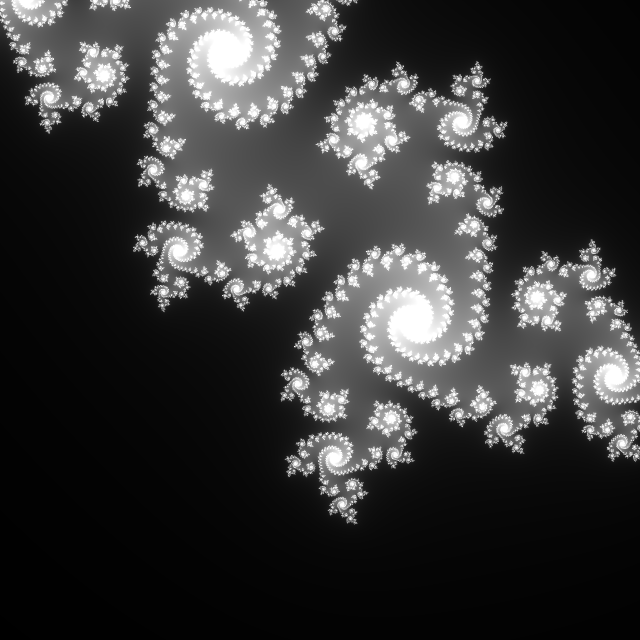
A Shadertoy shader for this background:

```glsl
// Draws a greyscale Julia set: glowing three-armed spirals and stars on black.

const vec2 JULIA_SEED = vec2(-0.2, 0.67);
const vec2 VIEW_CENTER = vec2(-0.001, -0.417);
const float VIEW_HEIGHT = 2.0;
const float WHITE_COUNT = 80.0;  // escape count shown as full white
const float BAILOUT = 16.0;
const int MAX_STEPS = 84;
const int SAMPLES = 2;           // samples per pixel side

vec2 complexSquare(vec2 z) {
    return vec2(z.x * z.x - z.y * z.y, 2.0 * z.x * z.y);
}

// Continuous number of steps until z leaves the circle of radius 2
float escapeCount(vec2 z, vec2 seed) {
    for (int i = 0; i < MAX_STEPS; i++) {
        float radiusSquared = dot(z, z);
        if (radiusSquared > BAILOUT * BAILOUT) {
            return float(i) - log2(0.5 * log2(radiusSquared));
        }
        z = complexSquare(z) + seed;
    }
    return float(MAX_STEPS);
}

// Maps a canvas position to the complex plane
vec2 toPlane(vec2 position, vec2 canvas) {
    return VIEW_CENTER + VIEW_HEIGHT * (position - 0.5 * canvas) / canvas.y;
}

float brightness(float count) {
    return clamp(count / WHITE_COUNT, 0.0, 1.0);
}

void mainImage(out vec4 fragColor, in vec2 fragCoord) {
    // Average a small grid of samples to smooth the filigree
    float grey = 0.0;
    for (int y = 0; y < SAMPLES; y++) {
        for (int x = 0; x < SAMPLES; x++) {
            vec2 offset = (vec2(x, y) + 0.5) / float(SAMPLES) - 0.5;
            vec2 point = toPlane(fragCoord + offset, iResolution.xy);
            grey += brightness(escapeCount(point, JULIA_SEED));
        }
    }
    grey /= float(SAMPLES * SAMPLES);
    fragColor = vec4(vec3(grey), 1.0);
}
```
